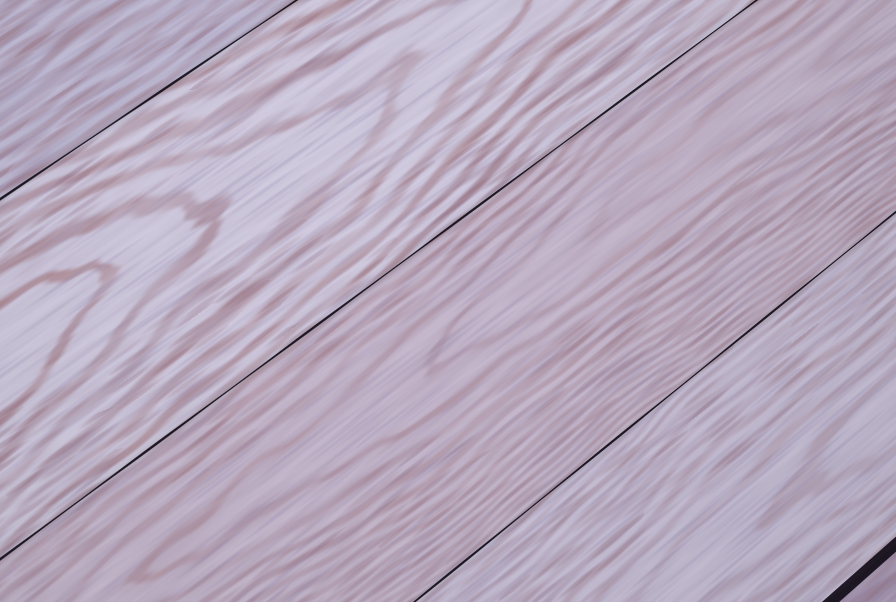
Reproduce this texture procedurally as a Shadertoy shader.

```glsl
// Pale limed oak boards seen at a slant, their seams fanning out slightly.
// Each board has nested growth-ring arches (a bent height field cut into
// levels), cellular pore dashes stretched along it, and sine-layered streaks.

const vec3 VEIN   = vec3(0.585, 0.455, 0.520);
const vec3 RUST   = vec3(0.640, 0.480, 0.500);
const vec3 VIOLET = vec3(0.540, 0.500, 0.660);
const vec3 LIME   = vec3(0.830, 0.810, 0.880);
const vec3 GAP    = vec3(0.070, 0.050, 0.090);

// Base tint of each board, from upper left to lower right
const vec3 TINT[5] = vec3[5](
    vec3(0.700, 0.680, 0.785), vec3(0.775, 0.750, 0.830),
    vec3(0.728, 0.668, 0.748), vec3(0.745, 0.712, 0.800),
    vec3(0.640, 0.570, 0.680));

// Rings of each board: arch axis, rings along, rings across, vein strength
const vec4 RINGS[5] = vec4[5](
    vec4(0.10,  2.2, 11.0, 0.60), vec4(0.44,  3.3, 15.0, 0.85),
    vec4(0.35, -2.2, 27.0, 0.48), vec4(0.60, -2.4, 22.0, 0.36),
    vec4(0.30,  2.0, 15.0, 0.50));

float hash(vec2 p) {
    return fract(sin(dot(p, vec2(127.1, 311.7))) * 43758.545);
}

// Cellular noise: distance to the nearest point, and that point's random value
vec2 cellular(vec2 p) {
    vec2 cell = floor(p);
    vec2 nearest = vec2(9.0, 0.0);
    for (int j = -1; j <= 1; j++)
    for (int i = -1; i <= 1; i++) {
        vec2 c = cell + vec2(i, j);
        vec2 point = c + vec2(hash(c), hash(c + 37.0));
        float dist = length(p - point);
        if (dist < nearest.x) nearest = vec2(dist, hash(c + 71.0));
    }
    return nearest;
}

// Short dashes of random strength, one per cell
float dashes(vec2 p) {
    vec2 c = cellular(p);
    return (1.0 - smoothstep(0.15, 0.55, c.x)) * c.y;
}

// Layered sines, roughly -1 to 1
float waves(vec2 p, float seed) {
    return 0.55 * sin(5.0 * p.x + 3.0 * p.y + seed)
         + 0.30 * sin(11.0 * p.x - 8.0 * p.y + 2.3 * seed)
         + 0.15 * sin(25.0 * p.x + 17.0 * p.y + 4.1 * seed);
}

// Fine streaks running along the board
float streaks(vec2 p, float seed) {
    float bend = 1.5 * waves(p * vec2(0.8, 2.0), seed);
    return 0.4 * sin(p.y * 61.0 + bend + seed)
         + 0.35 * sin(p.y * 113.0 - 2.0 * bend + 5.0 * p.x)
         + 0.25 * sin(p.y * 197.0 + 3.0 * bend - 9.0 * p.x);
}

// Board coordinates: x along the grain, y across with one unit per board
vec2 boardSpace(vec2 p) {
    float offset = (p.y - 0.747 * p.x) / (1.0 - 0.113 * p.x);
    float k = (0.669 - offset) / 0.63;
    return vec2(dot(p, vec2(0.8, 0.6)), k + 0.026 * k * (3.0 - k));
}

// Height field whose whole levels are growth rings; y is distance from axis
vec2 ringField(vec2 q, vec4 rings, float seed) {
    float side = q.y - rings.x - 0.035 * waves(q * vec2(1.0, 0.4), seed);
    float d = sqrt(side * side + 0.0006);
    float level = rings.y * q.x + rings.z * d * (0.18 + d);
    return vec2(level + 0.28 * waves(q * vec2(1.6, 2.5), seed + 2.0), d);
}

vec3 wood(vec2 q, vec3 tint, vec4 rings, float seed) {
    vec2 field = ringField(q, rings, seed);
    float ring = floor(field.x);
    float blur = min(fwidth(field.x), 0.5);
    float coarse = dashes(vec2(q.x * 9.0, q.y * 42.0) + seed * 13.0);
    float fine = dashes(vec2(q.x * 16.0, q.y * 85.0) + seed * 29.0);
    float grain = streaks(q, seed);

    // Ring veins: broad at the arch tips, close together at the edges
    float width = mix(0.13, 0.34, smoothstep(0.0, 0.35, field.y));
    float edge = abs(fract(field.x) - 0.5) + 0.05 * grain;
    float vein = 1.0 - smoothstep(width * 0.3 - blur * 0.5, width + blur * 0.5, edge);
    vein *= rings.w * mix(0.45, 1.0, hash(vec2(ring, seed)));
    vein *= 0.72 + 0.28 * waves(q * vec2(2.0, 3.0), seed + 5.0) + 0.3 * coarse;

    // Lime rubbed into the soft wood, then veins, pores and cool streaks
    float lime = smoothstep(0.1, 0.45, edge) * 0.22 + 0.10 * fine;
    vec3 color = mix(tint, LIME, lime) + 0.016 * grain;
    vec3 veinColor = mix(VEIN, RUST, 0.5 + 0.5 * waves(q.yx * 1.7, seed));
    color = mix(color, veinColor, clamp(vein, 0.0, 1.0));
    color = mix(color, VEIN, 0.42 * coarse * smoothstep(0.05, 0.3, field.y));
    float cool = dashes(vec2(q.x * 5.0, q.y * 55.0) + seed * 7.0);
    return mix(color, VIOLET, 0.24 * cool);
}

void mainImage(out vec4 fragColor, in vec2 fragCoord) {
    vec2 p = fragCoord / iResolution.y;
    float pixel = 1.0 / iResolution.y;
    vec2 q = boardSpace(p);
    float board = floor(q.y);
    int index = int(clamp(board + 1.0, 0.0, 4.0));
    vec3 color = wood(vec2(q.x, fract(q.y)), TINT[index], RINGS[index], board + 3.0);

    // Soft light, strongest above the middle
    color *= 1.025 - 0.07 * dot(p - vec2(0.6, 0.75), p - vec2(0.6, 0.75));

    // Seams: hairlines between boards, one wide open gap at the last
    float seam = floor(q.y + 0.5);
    float dist = abs(q.y - seam) * 0.5;
    float halfWidth = seam > 2.5 ? 0.011 : 0.0016 + 0.0005 * sin(q.x * 19.0 + seam);
    float gap = 1.0 - smoothstep(halfWidth - pixel * 0.7, halfWidth + pixel * 0.7, dist);
    color *= 1.0 - 0.10 * exp(-dist / 0.006);
    fragColor = vec4(mix(color, GAP, gap * 0.92), 1.0);
}
```
